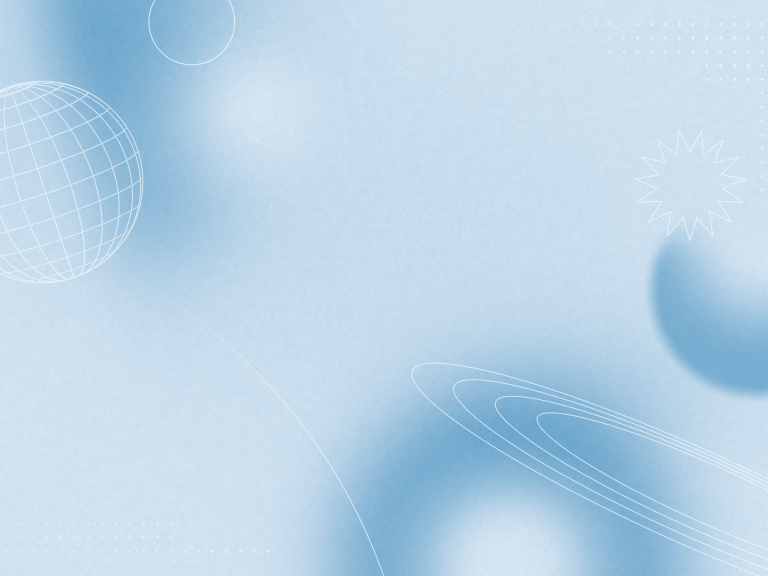
Reproduce this background procedurally as a WebGL 1 fragment shader.

```glsl
precision highp float;
// Pale blue grainy backdrop: soft shaded spheres and glows, overlaid with thin
// white line art (wire globe, tilted rings, starburst, arcs) and dot grids.
// Depth of blue is summed from gaussian blobs; lines come from distances.
uniform vec2 u_resolution;

const float PI = 3.14159;

float hash(vec2 p) {
  p = fract(p * vec2(0.1031, 0.1137));
  p += dot(p, p.yx + 33.33);
  return fract((p.x + p.y) * p.x * 7.31 + p.y * 41.7);
}

float noise(vec2 p) {
  vec2 i = floor(p), f = fract(p);
  f = f * f * (3.0 - 2.0 * f);
  return mix(mix(hash(i), hash(i + vec2(1, 0)), f.x),
             mix(hash(i + vec2(0, 1)), hash(i + vec2(1, 1)), f.x), f.y);
}

float blob(vec2 p, vec2 center, vec2 radius) {
  vec2 q = (p - center) / radius;
  return exp(-dot(q, q));
}

// Antialiased coverage of a thin stroke at signed distance d
float stroke(float d) {
  return clamp(0.5 + (0.0008 - abs(d)) * u_resolution.y, 0.0, 1.0);
}

float ellipseDistance(vec2 q, vec2 radii) {
  float f = length(q / radii);
  return (f - 1.0) * f / max(length(q / (radii * radii)), 0.001);
}

// Signed offset to the nearest multiple of step
float nearest(float x, float step) {
  return mod(x + 0.5 * step, step) - 0.5 * step;
}

float globe(vec2 p) {
  const float radius = 0.175;
  vec2 q = (p - vec2(0.073, 0.684)) / radius;
  float lines = stroke((length(q) - 1.0) * radius);
  if (dot(q, q) >= 1.0) return lines;
  // Lean the axis to the left, then tip its top towards the viewer
  q = vec2(dot(q, vec2(0.949, 0.316)), dot(q, vec2(-0.316, 0.949)));
  float depth = sqrt(1.0 - dot(q, q));
  float y = q.y * 0.993 + depth * 0.12;
  float z = depth * 0.993 - q.y * 0.12;
  float ringRadius = sqrt(max(1.0 - y * y, 0.0004));
  float lon = atan(q.x, z);
  float slope = y * sin(lon) / ringRadius;
  float meridian = nearest(lon, PI / 12.0) * depth / sqrt(1.0 + slope * slope);
  float parallel = nearest(asin(clamp(y, -1.0, 1.0)), PI / 12.0) * ringRadius;
  return max(lines, max(stroke(meridian * radius), stroke(parallel * radius)));
}

float starburst(vec2 q) {
  const float sector = 2.0 * PI / 15.0;
  float a = abs(nearest(atan(q.x, -q.y), sector));
  vec2 v = length(q) * vec2(cos(a), sin(a));
  vec2 tip = vec2(0.097, 0.0);
  vec2 edge = 0.057 * vec2(cos(sector * 0.5), sin(sector * 0.5)) - tip;
  float t = clamp(dot(v - tip, edge) / dot(edge, edge), 0.0, 1.0);
  return stroke(length(v - tip - edge * t));
}

float rings(vec2 p) {
  vec2 q = p - vec2(1.196, 0.141);
  q = vec2(dot(q, vec2(0.912, -0.410)), dot(q, vec2(0.410, 0.912)));
  float lines = 0.0;
  for (int i = 0; i < 4; i++) {
    float k = float(i);
    vec2 radii = vec2(0.526 - 0.068 * k, 0.083 - 0.011 * k);
    lines = max(lines, stroke(ellipseDistance(q - vec2(0.009, 0.005) * k, radii)));
  }
  return lines;
}

float dots(vec2 q) {
  float d = length(vec2(nearest(q.x, 0.024), nearest(q.y, 0.024)));
  return clamp(0.5 + (0.0026 - d) * u_resolution.y, 0.0, 1.0);
}

float dotGrids(vec2 p) {
  // Upper right: rows start further right as they descend, plus a side column
  vec2 q = p - vec2(1.323, 0.958);
  float row = floor(0.5 - q.y / 0.024);
  float inRows = step(0.0, row) * step(row, 4.0) * step(0.885 + 0.165 * ceil(row * 0.5), p.x);
  float inColumn = step(-0.012, q.x) * step(0.66, p.y) * step(row, 20.0) * step(0.0, row);
  float upper = dots(q) * max(inRows * smoothstep(0.7, 1.3, p.x), inColumn * 0.7);
  // Lower left: three rows, the lowest one longer, plus a faint column
  q = p - vec2(0.465, 0.043);
  row = floor(0.5 + q.y / 0.024);
  inRows = step(0.0, row) * step(row, 2.0) * step(p.x, row < 0.5 ? 0.475 : 0.305);
  inColumn = step(p.x, 0.02) * step(0.0, row) * step(row, 12.0) * 0.3;
  float lower = dots(q) * max(inRows * (0.3 + 1.3 * p.x), inColumn);
  return max(upper, lower);
}

void main() {
  vec2 p = gl_FragCoord.xy / u_resolution.y;

  // Broad haze and the upper left shadow with its pale glow
  float blue = 0.05 + 0.10 * blob(p, vec2(0.75, 0.55), vec2(0.45, 0.4));
  float side = smoothstep(-0.02, 0.16, p.x + 0.25 * (p.y - 1.0));
  blue += 0.9 * blob(p, vec2(0.165, 0.95), vec2(0.27, 0.35)) * mix(0.3, 1.0, side);
  blue += 0.22 * blob(p, vec2(0.286, 0.635), vec2(0.12));
  blue += 0.22 * blob(p, vec2(1.02, 0.32), vec2(0.26, 0.13));
  blue *= 1.0 - 0.95 * blob(p, vec2(0.45, 0.81), vec2(0.125));

  // Bottom sphere: bright core, dark rim, soft outer halo
  float r = length(p - vec2(0.885, 0.015));
  float halo = (r - 0.22) / 0.115;
  blue += 0.76 * (r < 0.22 ? smoothstep(0.02, 0.23, r) : exp(-halo * halo));
  blue *= mix(0.15, 1.0, smoothstep(0.0, 0.16, r));

  // Right sphere: crescent shading away from its highlight
  float body = smoothstep(0.2, 0.165, length(p - vec2(1.314, 0.497)));
  body *= smoothstep(0.64, 0.53, p.y);
  float crescent = smoothstep(0.04, 0.23, length(p - vec2(1.333, 0.592)));
  blue = mix(blue, 0.04 + 0.84 * crescent, body);

  // Grain, then tone
  blue += 0.07 * (noise(p * 330.0) - 0.5) + 0.04 * (noise(p * 110.0) - 0.5);
  vec3 color = mix(vec3(0.84, 0.90, 0.95), vec3(0.42, 0.65, 0.80), clamp(blue, 0.0, 1.0));

  // Line art
  float ink = 0.75 * max(globe(p), rings(p));
  ink = max(ink, 0.75 * starburst(p - vec2(1.198, 0.679)));
  ink = max(ink, 0.85 * stroke(length(p - vec2(0.333, 0.962)) - 0.0745));
  float longArc = stroke(length(p - vec2(-0.244, -0.321)) - 0.965);
  ink = max(ink, longArc * smoothstep(0.17, 0.6, p.x) * 0.75);
  ink = max(ink, 0.2 * stroke(length(p - vec2(0.955, 1.226)) - 0.43));
  ink = max(ink, 0.7 * dotGrids(p));
  gl_FragColor = vec4(mix(color, vec3(0.94, 0.975, 0.99), ink), 1.0);
}
```
